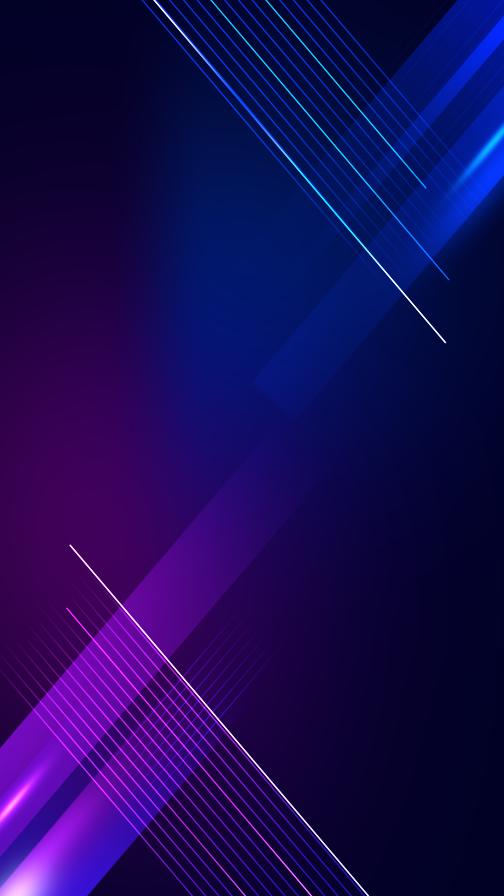
A Shadertoy shader for this background:

```glsl
// Draws crossing neon beams and thin diagonal lines over a navy and purple haze.

const vec2 RISE = vec2(0.648, 0.762);  // direction of the beams
const vec2 FALL = vec2(0.648, -0.762); // direction of the thin lines
const vec3 NAVY = vec3(0.002, 0.002, 0.145);
const vec3 PLUM = vec3(0.235, 0.0, 0.17);
const vec3 DUSK = vec3(0.05, 0.0, 0.07);
const vec3 DEEP_BLUE = vec3(0.0, 0.09, 0.19);
const vec3 VIOLET = vec3(0.42, 0.05, 0.66);
const vec3 MAGENTA = vec3(0.85, 0.18, 0.82);
const vec3 INDIGO = vec3(0.2, 0.07, 0.78);
const vec3 AZURE = vec3(0.02, 0.24, 0.88);
const vec3 CYAN = vec3(0.05, 0.85, 0.9);

float hash(float n) { return fract(sin(n * 127.1) * 43758.5453); }

// Soft elliptical spot
float glow(vec2 p, vec2 center, vec2 radius) {
    vec2 d = (p - center) / radius;
    return exp(-dot(d, d));
}

// Smooth-edged interval from lo to hi
float band(float x, float lo, float hi, float soft) {
    return smoothstep(lo - soft, lo + soft, x) * (1.0 - smoothstep(hi - soft, hi + soft, x));
}

// Thin segment: q.x runs along it, q.y across it
float stroke(vec2 q, float offset, float start, float end, float width, float px) {
    float line = 1.0 - smoothstep(width - 0.5 * px, width + 0.5 * px, abs(q.y - offset));
    return line * band(q.x, start, end, px);
}

vec3 haze(vec2 p) {
    vec3 color = NAVY + PLUM * glow(p, vec2(0.14, 0.74), vec2(0.4, 0.55));
    color += DUSK * glow(p, vec2(0.45, 0.45), vec2(0.3, 0.5));
    color.b += 0.08 * glow(p, vec2(0.5, 0.98), vec2(0.35, 0.35));
    float cool = glow(p, vec2(0.48, 1.26), vec2(0.42, 0.4)) * smoothstep(0.2, 0.42, p.x);
    color.r *= 1.0 - 0.95 * cool;
    return color + DEEP_BLUE * cool;
}

// Beams; q.x is along the rise, q.y across it
vec3 lowerBeams(vec2 q, float px) {
    float fade = 1.0 - smoothstep(0.05, 1.15, q.x);
    float wide = band(q.y, -0.19, -0.05, px) * mix(1.0, 0.75, smoothstep(-0.19, -0.05, q.y));
    float inner = band(q.y, -0.125, -0.05, px) * (1.0 - smoothstep(0.1, 0.6, q.x));
    float low = band(q.y, -0.01, 0.132, px) * (1.0 - smoothstep(0.0, 0.66, q.x));
    float gap = band(q.y, -0.05, -0.01, px) * (1.0 - smoothstep(0.0, 0.6, q.x));
    vec3 color = VIOLET * wide * fade * 0.85 + INDIGO * (inner * 0.15 + gap * 0.55);
    color += mix(VIOLET, INDIGO, smoothstep(0.02, 0.12, q.y)) * low * 0.9;
    color += MAGENTA * low * glow(q, vec2(0.16, 0.015), vec2(0.15, 0.03)) * 0.3;
    color += MAGENTA * glow(q, vec2(0.15, -0.099), vec2(0.09, 0.013)) * 0.6;
    color += glow(q, vec2(0.15, -0.099), vec2(0.045, 0.005)) * 0.5;
    return color + vec3(0.5, 0.75, 0.45) * glow(q, vec2(0.01, 0.03), vec2(0.08, 0.045));
}

vec3 upperBeams(vec2 q, float px) {
    float rise = smoothstep(1.05, 2.15, q.x);
    rise *= rise;
    float main = band(q.y, -0.28, -0.165, px) * smoothstep(1.09, 1.11, q.x);
    main *= mix(1.0, 0.6, smoothstep(-0.26, -0.165, q.y) * (1.0 - smoothstep(1.1, 1.5, q.x)));
    float high = band(q.y, -0.46, -0.34, px) * rise;
    float middle = band(q.y, -0.37, -0.28, px) * rise;
    vec3 color = AZURE * (main * (0.075 + 0.55 * rise) + high * 0.35 + middle * 0.4);
    color += AZURE * glow(q, vec2(1.72, -0.18), vec2(0.18, 0.04)) * 0.5;
    color += vec3(0.0, 0.0, 0.22) * (main + high + middle) * rise;
    color += CYAN * glow(q, vec2(1.78, -0.223), vec2(0.09, 0.008)) * 0.7;
    // Fine streaks beside the beams
    for (int i = 0; i < 14; i++) {
        float id = float(i);
        color += AZURE * stroke(q, -0.51 + 0.017 * id, 1.1, 2.1, 0.001, px) * rise * 0.25 * hash(id);
    }
    return color;
}

// Line fans; q.x is along the fall, q.y across it
vec3 upperLines(vec2 q, float px) {
    vec3 color = vec3(0.0);
    for (int i = 0; i < 14; i++) {
        float id = float(i);
        float bright = band(id, 4.5, 9.5, 0.1) * step(mod(id + 3.0, 4.0), 0.5);
        float end = mix(-0.42 + 0.07 * (hash(id + 2.0) - 0.5), -0.144 - 0.042 * id, bright);
        float fade = mix(0.75 - 0.7 * smoothstep(-0.95, -0.4, q.x), 0.9, bright);
        float sheen = 0.25 + 0.75 * band(q.x, -1.4, -0.55, 0.15);
        vec3 tint = mix(AZURE, CYAN, bright * sheen);
        color += tint * stroke(q, 1.367 + 0.0208 * id, -1.6, end, 0.0014, px) * fade;
    }
    vec3 tint = mix(vec3(0.95), AZURE, band(q.x, -1.0, -0.78, 0.12));
    tint = mix(tint, CYAN, band(q.x, -0.75, -0.5, 0.08));
    return color + tint * stroke(q, 1.385, -1.6, -0.263, 0.0016, px);
}

vec3 lowerLines(vec2 q, float px) {
    vec3 color = vec3(0.0);
    for (int i = 0; i < 14; i++) {
        float id = float(i);
        float bright = step(3.5, mod(id, 5.0));
        float fade = mix(smoothstep(-0.42, -0.05, q.x) * 0.7, 0.85, step(8.5, id) * bright);
        vec3 tint = mix(MAGENTA, INDIGO, smoothstep(-0.1, 0.42, q.x) * (1.0 - bright));
        tint += 0.35 * bright * smoothstep(0.15, 0.4, q.x);
        float start = -0.35 - 0.08 * hash(id) * (1.0 - bright);
        color += tint * stroke(q, 0.291 + 0.02 * id, start, 1.0, 0.0014, px) * fade;
    }
    return color + 0.9 * stroke(q, 0.557, -0.441, 1.0, 0.0016, px);
}

void mainImage(out vec4 fragColor, in vec2 fragCoord) {
    float px = 1.0 / iResolution.x;
    vec2 p = fragCoord * px;
    vec2 beam = vec2(dot(p, RISE), dot(p, vec2(RISE.y, -RISE.x)));
    vec2 fall = vec2(dot(p, FALL), dot(p, vec2(-FALL.y, FALL.x)));

    vec3 color = haze(p) + lowerBeams(beam, px) + upperBeams(beam, px);
    // Violet hatching along the beams
    for (int i = 0; i < 7; i++) {
        float hatch = stroke(beam, -0.005 + 0.018 * float(i), 0.3, 0.78, 0.0012, px);
        color += INDIGO * hatch * band(beam.x, 0.4, 0.65, 0.13) * 0.5;
    }
    color += upperLines(fall, px) + lowerLines(fall, px);
    fragColor = vec4(clamp(color, 0.0, 1.0), 1.0);
}
```
